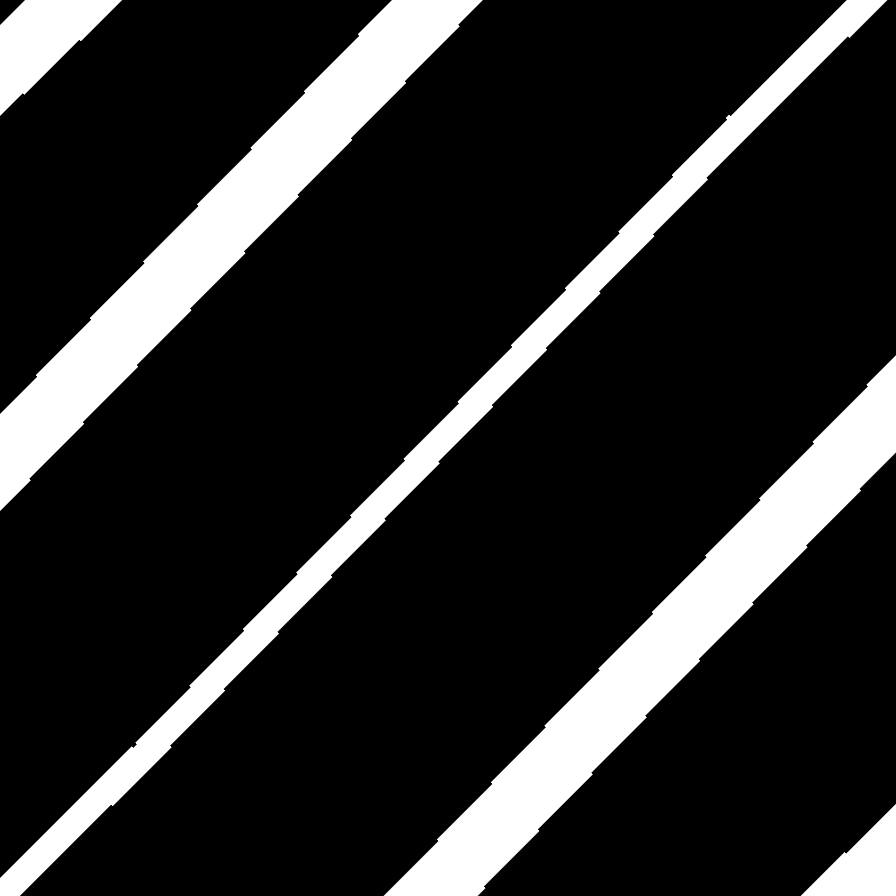
Write a WebGL 2 fragment shader that draws this pattern.

```glsl
#version 300 es
precision highp float;
// Five white diagonal stripes on black, wide except for a thin middle one.
// Each edge is a straight 45 degree line that drifts sideways in small steps,
// which leaves fine notches along the stripe.

uniform vec2 u_resolution;
out vec4 outColor;

const vec3 BLACK = vec3(0.0);
const vec3 WHITE = vec3(1.0);

const float SPACING = 0.482;       // between stripe centres, along "across"
const float MIDDLE = 0.984;        // centre of the thin stripe
const float WIDE = 0.105;
const float THIN = 0.043;
const float TILT = 0.0284;         // sideways drift per unit of length
const float STEP_HEIGHT = 0.0035;
const float DRIFT_REACH = 0.68;    // length after which the drift turns back

// Drift grows up to DRIFT_REACH, then recedes gently.
float foldedLength(float along) {
    float len = abs(along);
    float folded = min(len, DRIFT_REACH) - 0.4 * max(len - DRIFT_REACH, 0.0);
    return sign(along) * folded;
}

// Rounds an edge position to whole steps.
float stepped(float edge, float height) {
    return height * floor(edge / height + 0.5);
}

// Coverage of one stripe, with both edges stepped separately.
float stripe(float across, float centre, float width, float pixel) {
    float low = stepped(centre - 0.5 * width, STEP_HEIGHT);
    float high = stepped(centre + 0.5 * width, STEP_HEIGHT);
    float inside = min(across - low, high - across) * inversesqrt(2.0);
    return clamp(0.5 + inside / pixel, 0.0, 1.0);
}

void main() {
    vec2 uv = gl_FragCoord.xy / u_resolution;
    float pixel = 1.0 / min(u_resolution.x, u_resolution.y);

    // Diagonal axes: across runs from the top left corner to the bottom right
    float across = uv.x + 1.0 - uv.y;
    float along = uv.x + uv.y - 1.0;
    float drift = TILT * foldedLength(along);

    float coverage = 0.0;
    for (int i = -2; i <= 2; i++) {
        float width = i == 0 ? THIN : WIDE;
        float centre = MIDDLE + SPACING * float(i);
        // The first stripe sits closer in; the corner stripes lean the other way
        centre += i == -2 ? 0.061 : 0.0;
        centre += abs(i) == 2 ? drift : -drift;
        coverage = max(coverage, stripe(across, centre, width, pixel));
    }

    outColor = vec4(mix(BLACK, WHITE, coverage), 1.0);
}
```
